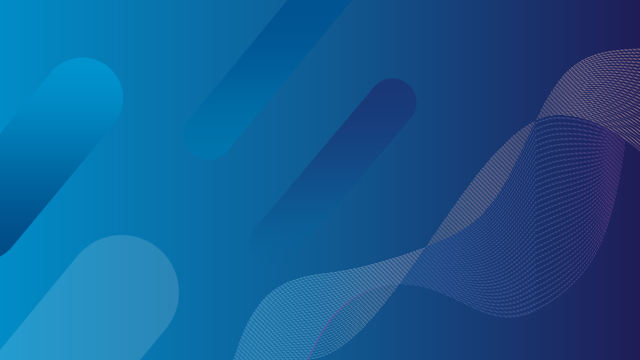
This background is drawn by a Shadertoy shader. Its source:

```glsl
// Blue gradient with slanted rounded bars and a flowing ribbon of dotted lines.

float capsule(vec2 p, vec2 a, vec2 b, float radius) {
    vec2 ab = b - a;
    return length(p - a - ab * clamp(dot(p - a, ab) / dot(ab, ab), 0.0, 1.0)) - radius;
}

float inside(float dist) {
    float aa = 0.75 / iResolution.y;
    return 1.0 - smoothstep(-aa, aa, dist);
}

// Heights of the three curves that bound the ribbon
float crestCurve(float x) {
    return 0.25 * (1.0 - exp(-13.4 * (x - 0.648)))
         + 0.1 * smoothstep(0.9, 1.4, x)
         + 0.52 / (1.0 + exp((1.462 - x) / 0.06));
}

float foldCurve(float x) {
    float bend = max(x - 1.55, 0.0);
    return 0.68 * smoothstep(0.85, 1.55, x) - 2.0 * bend * bend;
}

float hemCurve(float x) {
    float dip = (x - 1.42) / 0.2;
    return 0.24 * (1.0 - exp(-10.0 * (x - 0.856)))
         - 0.125 * exp(-dip * dip) + 0.36 * exp(18.0 * (x - 1.736));
}

// Dotted lines blended between two curves
float dottedSheet(vec2 p, float from, float to, float lines) {
    float pixel = 1.0 / iResolution.y;
    float slope = mix(dFdx(from), dFdx(to), 0.5) / pixel;
    float gap = to - from;
    gap = gap < 0.0 ? min(gap, -0.0005) : max(gap, 0.0005);
    float t = (p.y - from) / gap;
    float spacing = abs(gap) / lines / sqrt(1.0 + slope * slope);
    float dist = abs(fract(t * lines) - 0.5) * spacing;
    float line = 1.0 - smoothstep(0.0004, 0.0012 + pixel, dist);
    float dots = 0.65 + 0.35 * cos(6.2832 * (p.x + p.y) / 0.0125);
    float crowding = mix(0.6, 1.0, smoothstep(0.0, 0.006, spacing));
    return line * dots * crowding * step(0.0, t) * step(t, 1.0);
}

void mainImage(out vec4 fragColor, in vec2 fragCoord) {
    vec2 p = fragCoord / iResolution.y;
    float across = fragCoord.x / iResolution.x;

    // Backdrop
    vec3 color = mix(vec3(0.0, 0.55, 0.78), vec3(0.06, 0.36, 0.58), min(across * 2.0, 1.0));
    color = mix(color, vec3(0.12, 0.11, 0.34), max(across * 2.0 - 1.0, 0.0));

    // Slanted bars, each with its own vertical fade
    float bar = capsule(p, vec2(0.229, 0.727), vec2(-0.053, 0.387), 0.113);
    vec3 barColor = mix(vec3(0.0, 0.30, 0.53), vec3(0.0, 0.58, 0.81), smoothstep(0.27, 0.86, p.y));
    color = mix(color, barColor, inside(bar));

    bar = capsule(p, vec2(0.579, 0.625), vec2(0.961, 1.088), 0.069);
    barColor = mix(vec3(0.0, 0.46, 0.68), vec3(0.0, 0.33, 0.57), smoothstep(0.54, 0.98, p.y));
    color = mix(color, barColor, inside(bar));

    bar = capsule(p, vec2(1.090, 0.715), vec2(0.759, 0.322), 0.067);
    barColor = mix(vec3(0.03, 0.39, 0.61), vec3(0.10, 0.22, 0.47), smoothstep(0.25, 0.78, p.y));
    color = mix(color, barColor, inside(bar) * smoothstep(0.24, 0.42, p.y));

    bar = capsule(p, vec2(0.338, 0.188), vec2(-0.044, -0.276), 0.159);
    color = mix(color, vec3(1.0), 0.14 * inside(bar));

    // Ribbon: a wide faint sheet behind a brighter twisted one
    float crest = crestCurve(p.x);
    float fold = foldCurve(p.x);
    float hem = hemCurve(p.x);
    float top = p.x < 1.25 ? crest : min(crest, fold);

    float sheet = dottedSheet(p, top, hem, 34.0) * step(p.x, 1.735);
    vec3 sheetColor = mix(vec3(0.30, 0.60, 0.78), vec3(0.36, 0.42, 0.70), smoothstep(0.8, 1.3, p.x));
    sheetColor = mix(sheetColor, vec3(0.55, 0.30, 0.62), smoothstep(1.5, 1.75, p.x));
    color = mix(color, sheetColor, 0.45 * sheet);

    sheet = dottedSheet(p, crest, fold, 32.0);
    sheetColor = mix(vec3(0.30, 0.62, 0.78), vec3(0.74, 0.60, 0.62), smoothstep(0.8, 1.25, p.x));
    color = mix(color, sheetColor, 0.55 * sheet);

    // Violet edge where the hem rises from the bottom
    float hemSlope = 2.4 * exp(-10.0 * (p.x - 0.856));
    float hemDist = abs(p.y - hem) / sqrt(1.0 + hemSlope * hemSlope);
    float hemGlow = inside(hemDist - 0.002) * (1.0 - smoothstep(0.92, 1.1, p.x));
    color = mix(color, vec3(0.45, 0.30, 0.65), 0.6 * hemGlow);

    fragColor = vec4(color, 1.0);
}
```
